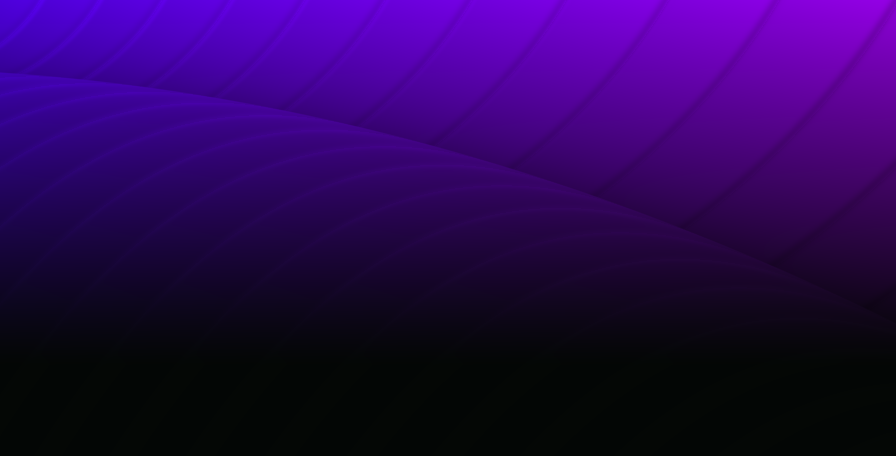
Reproduce this background procedurally as a WebGL 1 fragment shader.

```glsl
precision highp float;
uniform vec2 u_resolution;

// Depth below the ridge; p.y runs downward, canvas height is 1
float ridgeDepth(vec2 p) {
  float x = p.x / 1.97;
  return p.y - (0.159 + 0.13 * x + 0.42 * x * x);
}

// Index of the wide blades sweeping up from the ridge
float upperBands(vec2 p) {
  float top = p.x + 0.6 * p.y + p.y * p.y / (0.295 + 0.8 * max(p.x, 0.0));
  return log(max(1.0 + (top - 0.09) / 1.54, 0.1)) / 0.08;
}

// Index of the nested arcs that peel off beneath the ridge
float lowerBands(vec2 p) {
  float depth = max(ridgeDepth(p), 0.0);
  return (p.x + 1.45 * sqrt(depth) - 0.2 * depth) / 0.155;
}

// Signed distance to the nearest seam between bands
float seamDistance(float band, vec2 slope) {
  return (fract(band + 0.5) - 0.5) / max(length(slope), 0.5);
}

float softLine(float d, float width) {
  return exp(-d * d / (width * width));
}

void main() {
  vec2 uv = gl_FragCoord.xy / u_resolution;
  vec2 p = vec2(uv.x * 1.97, 1.0 - uv.y);
  float e = 0.001;
  vec2 dx = vec2(e, 0.0);
  vec2 dy = vec2(0.0, e);

  // Blue to magenta across, fading to near black downward
  vec3 violet = vec3(mix(0.31, 0.57, uv.x), 0.0, 0.88);
  vec3 night = vec3(0.014, 0.026, 0.02);
  float fade = pow(max(1.0 - p.y / 0.8, 0.0), 1.2);
  vec3 color = mix(night, violet, fade);

  float depth = ridgeDepth(p);
  float below = smoothstep(-0.002, 0.002, depth);

  // Upper blades: pale seams at left, shadowed seams at right
  float blade = upperBands(p);
  vec2 bladeSlope = vec2(upperBands(p + dx) - blade, upperBands(p + dy) - blade) / e;
  float seam = seamDistance(blade, bladeSlope);
  float upper = 1.0 + 0.05 * (fract(blade) - 0.5);
  upper += mix(0.13, 0.02, uv.x) * softLine(seam - 0.003, 0.006);
  upper -= mix(0.05, 0.17, uv.x) * softLine(seam + 0.006, 0.011);
  upper -= 0.16 * exp(min(depth, 0.0) / 0.07);

  // Lower arcs: faint rims with a soft falloff inside each one
  float arc = lowerBands(p);
  vec2 arcSlope = vec2(lowerBands(p + dx) - arc, lowerBands(p + dy) - arc) / e;
  float rim = seamDistance(arc, arcSlope);
  float lower = 0.97 + 0.06 * (0.5 - fract(arc));
  lower += 0.09 * softLine(rim, 0.007) * smoothstep(0.0, 0.02, depth);
  lower += 0.08 * exp(-max(depth, 0.0) / 0.02);

  color *= mix(upper, lower, below);
  gl_FragColor = vec4(color, 1.0);
}
```
